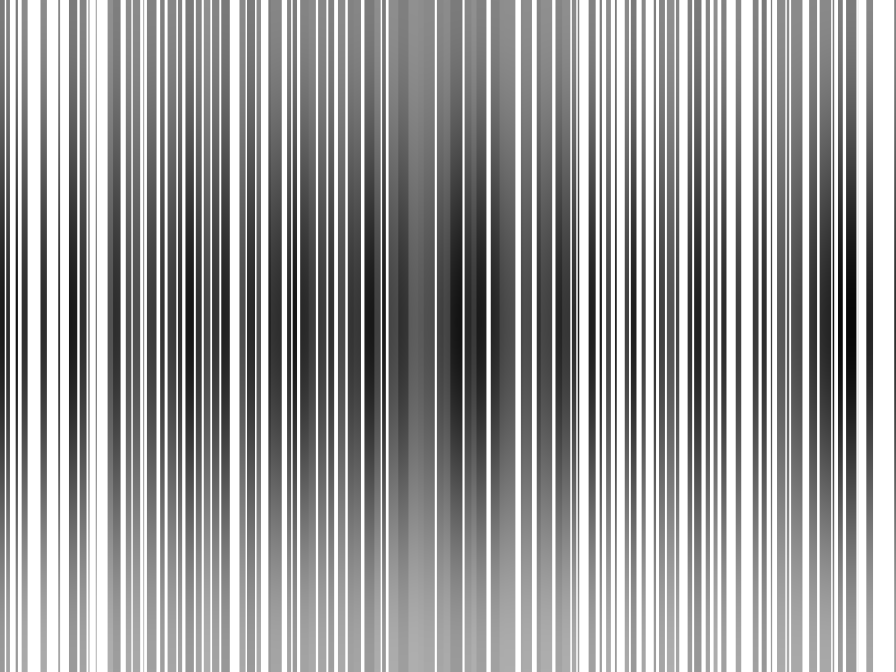
Give the GLSL for this background, as a Shadertoy shader.

```glsl
// Irregular vertical grey bars with white gaps, darkening toward mid height.

float hash(float n) {
    return fract(sin(n * 12.9898 + 4.137) * 4375.85);
}

// One-dimensional gradient noise, about -0.5 to 0.5.
float gradientNoise(float x) {
    float cell = floor(x), t = x - cell;
    float left = (hash(cell + 71.0) * 2.0 - 1.0) * t;
    float right = (hash(cell + 72.0) * 2.0 - 1.0) * (t - 1.0);
    return mix(left, right, t * t * t * (t * (t * 6.0 - 15.0) + 10.0));
}

// Share of a pixel that lies to the right of an edge.
float rightOf(float edge, float x, float pixel) {
    return clamp((x - edge) / pixel + 0.5, 0.0, 1.0);
}

void mainImage(out vec4 fragColor, in vec2 fragCoord) {
    vec2 uv = fragCoord / iResolution.xy;
    float pixel = 1.0 / iResolution.x;
    float cells = 100.0;
    float home = floor(uv.x * cells);

    // Walk the nearby seams from left to right: each starts a new bar
    // and may carry a white gap.
    float barTone = 0.0, gap = 0.0;
    for (float k = -2.0; k <= 2.0; k++) {
        float id = home + k;
        float seam = (id + 0.5 + 0.7 * (hash(id) - 0.5)) / cells;
        barTone = mix(barTone, hash(id + 211.0) - 0.5, rightOf(seam, uv.x, pixel));

        // Gaps are fewer and thinner in the middle band.
        float middle = smoothstep(0.29, 0.34, seam) * (1.0 - smoothstep(0.57, 0.63, seam));
        float spread = hash(id + 433.0);
        float halfGap = 0.0008 + mix(0.0054, 0.0027, middle) * spread * spread;
        halfGap *= step(hash(id + 617.0), mix(0.95, 0.42, middle));
        float cover = rightOf(seam - halfGap, uv.x, pixel) - rightOf(seam + halfGap, uv.x, pixel);
        gap = max(gap, cover);
    }

    // Dark core at mid height fades to lighter grey at both ends.
    float core = clamp(0.2 + 0.65 * gradientNoise(uv.x * 10.0) + 0.2 * barTone, 0.03, 0.43);
    float ends = mix(0.64, 0.52, uv.y) + 0.09 * barTone;
    float shade = mix(core, ends, smoothstep(0.0, 0.5, abs(uv.y - 0.52)));

    fragColor = vec4(vec3(mix(shade, 1.0, gap)), 1.0);
}
```
